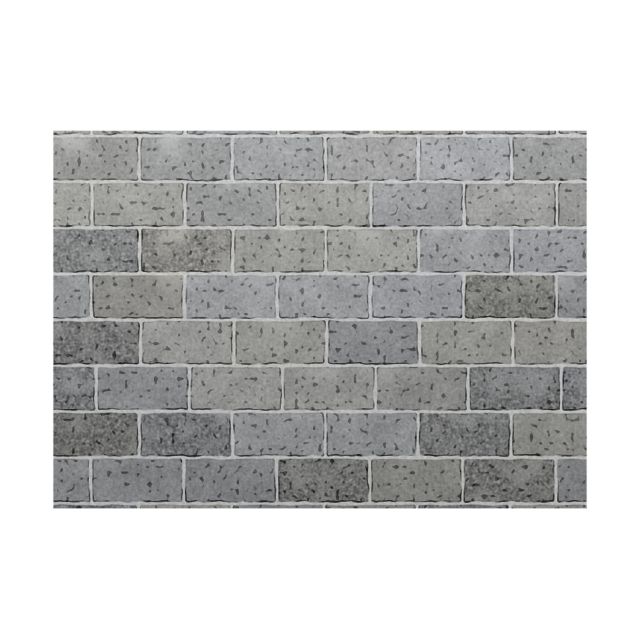
A Shadertoy shader for this texture:

```glsl
// A panel of weathered grey block wall in running bond, centred on white.
// Eight full courses come from a jittered brick grid with rounded-box distances;
// wrapping gradient noise adds ragged mortar, pores, stains and pale bloom.

float hash(vec2 p) {
    vec3 q = fract(p.xyx * 0.1031);
    q += dot(q, q.yzx + 33.33);
    return fract((q.x + q.y) * q.z);
}

// Slope of one lattice corner; the lattice wraps after freq cells
float corner(vec2 cell, vec2 offset, float freq) {
    float angle = 6.2832 * hash(mod(cell, freq) + freq);
    return dot(vec2(cos(angle), sin(angle)), offset);
}

// Gradient noise, about -1 to 1, periodic over the canvas
float noise(vec2 uv, float freq) {
    vec2 p = uv * freq, i = floor(p), f = p - i;
    vec2 w = f * f * f * (f * (f * 6.0 - 15.0) + 10.0);
    vec2 e = vec2(1.0, 0.0);
    float low = mix(corner(i, f, freq), corner(i + e, f - e, freq), w.x);
    float high = mix(corner(i + e.yx, f - e.yx, freq), corner(i + 1.0, f - 1.0, freq), w.x);
    return 1.5 * mix(low, high, w.y);
}

float roundBox(vec2 p, vec2 halfSize, float radius) {
    vec2 q = abs(p) - halfSize + radius;
    return length(max(q, 0.0)) + min(max(q.x, q.y), 0.0) - radius;
}

void mainImage(out vec4 fragColor, in vec2 fragCoord) {
    vec2 uv = fragCoord / iResolution.xy;
    float aa = 1.0 / min(iResolution.x, iResolution.y);

    // Noise layers, coarse to fine
    float cloud = noise(uv, 21.0) + 0.5 * noise(uv, 47.0);
    float ragged = noise(uv, 83.0);
    float speck = noise(uv, 127.0);
    float grain = noise(uv, 233.0);

    // Panel space: x to the right, y downward from the first bed joint
    vec2 p = vec2(uv.x - 0.0833, 0.7878 - uv.y);
    float down = clamp(p.y / 0.575, 0.0, 1.0);
    p += 0.0012 * vec2(noise(uv, 31.0), noise(uv, 37.0)) + 0.0006 * ragged;

    // Running bond: odd courses shift by half a brick, each with some jitter
    vec2 size = vec2(0.1453, 0.0718);
    float row = floor(p.y / size.y);
    float odd = mod(row, 2.0);
    p.x += 0.0099 + 0.0727 * odd + 0.010 * (hash(vec2(row + 9.0, 4.0)) - 0.5);
    vec2 id = vec2(floor(p.x / size.x), row);
    vec2 local = p - (id + 0.5) * size;
    float pick = hash(id + 17.0);
    float tintPick = hash(id + 53.0);

    // Brick outline, with mortar of uneven width
    float joint = 0.0027 + 0.0008 * noise(uv, 27.0) + 0.0006 * ragged;
    float d = roundBox(local, 0.5 * size - joint, 0.003);

    // Soot: end bricks of the lower courses, and a few others
    float sooty = id.x == 5.0 * odd ? 1.0 : step(0.8, pick);
    sooty *= step(1.5, row) * smoothstep(-0.9, 0.3, cloud + 0.4 * speck);

    // Brick face
    float light = mix(0.655, 0.525, down) - 0.05 * length(uv - vec2(0.42, 0.6));
    float face = light + 0.07 * (pick - 0.5) + 0.035 * cloud;
    face += 0.045 * grain + 0.035 * speck;
    face -= sooty * (0.13 - 0.09 * speck - 0.06 * grain);
    face -= 0.22 * smoothstep(0.38, 0.7, noise(uv, 109.0));

    // Pale bloom creeping from the upper edges of the higher courses
    float bloom = smoothstep(0.1, 0.7, noise(uv, 13.0) + 0.3 * ragged);
    bloom *= smoothstep(0.01, -0.035, local.y) * (1.0 - 0.8 * down);
    face = mix(face, light + 0.13, 0.7 * bloom * (1.0 - sooty));

    // Mortar, and broken dark lines under and beside each brick
    float mortar = mix(0.79, 0.70, down) + 0.04 * speck + 0.04 * grain;
    float value = mix(face, mortar, smoothstep(-aa, aa, d));
    float below = smoothstep(0.024, 0.032, local.y);
    float beside = smoothstep(0.065, 0.069, abs(local.x));
    float broken = smoothstep(-0.5, 0.5, noise(uv, 43.0) + 0.4 * speck);
    float crease = 1.0 - smoothstep(0.0004, 0.0022, abs(d + 0.0004));
    value -= crease * broken * (0.06 + 0.29 * max(below, 0.8 * beside));

    // Faintly warm and cool bricks
    vec3 tint = mix(vec3(1.005, 1.0, 0.97), vec3(0.99, 1.0, 1.02), tintPick);
    vec3 wall = clamp(value, 0.14, 0.88) * tint;

    // White surround
    float edge = roundBox(uv - vec2(0.5, 0.5007), vec2(0.4167, 0.295), 0.0);
    vec3 color = mix(wall, vec3(1.0), smoothstep(-aa, aa, edge));
    fragColor = vec4(color, 1.0);
}
```
